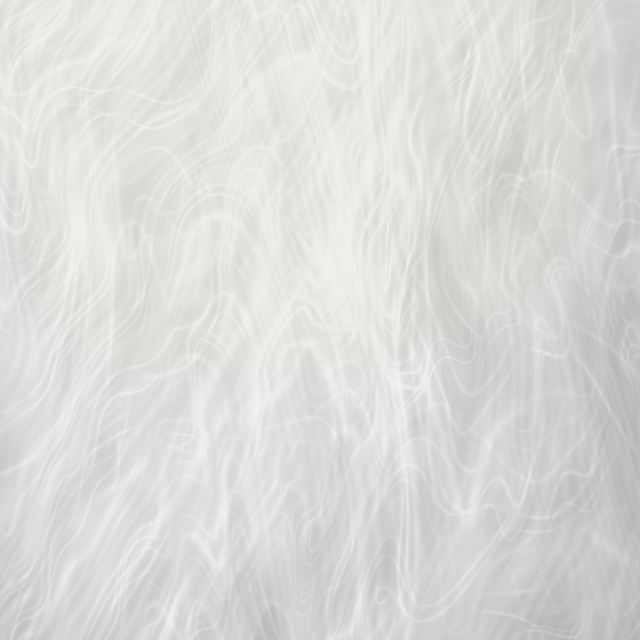
A three.js fragment shader for this texture:

```glsl
// Pearly white marble: folded, mostly upright pale filaments over soft grey clouds.
varying vec2 vUv;

// Swirls the plane with layered sines, each finer than the last.
vec2 fold(vec2 p, float seed) {
  float freq = 3.0;
  for (int i = 0; i < 5; i++) {
    vec2 across = p.yx + vec2(0.6, -0.5) * p;
    p += 0.42 / freq * sin(freq * across + seed * vec2(1.7, 2.9) + float(i) * vec2(2.1, 4.3));
    freq *= 1.75;
  }
  return p;
}

// Flow height: its contours are steep flanks joined by rounded arches.
float flowHeight(vec2 p, float seed) {
  vec2 q = fold(p * vec2(1.7, 0.8), seed);
  return 0.7 * q.y + 0.22 * sin(5.5 * q.x + seed) + 0.08 * sin(12.0 * q.x - 2.0 * q.y + seed * 2.0);
}

// Smooth patches from -1 to 1, stretched upwards.
float cloud(vec2 p, float seed) {
  vec2 q = fold(p * vec2(1.9, 1.0) + seed, seed * 1.3);
  return 0.5 * sin(7.0 * q.x + seed) * sin(5.0 * q.y - seed)
       + 0.3 * sin(13.0 * q.x + 4.0 * q.y)
       + 0.2 * sin(17.0 * q.y - 9.0 * q.x + seed);
}

// Thin bright contour lines of even width; crowded ones melt together.
float filaments(float height, float slope, float freq, float width) {
  float phase = freq * height + 1.5 * sin(0.37 * freq * height);
  float away = 2.0 * sin(0.5 * phase) / (freq * max(slope, 0.35));
  float strength = 0.65 + 0.35 * sin(0.23 * freq * height + 1.0);
  float crowding = smoothstep(400.0, 1200.0, freq * slope);
  return strength * mix(exp(-away * away / (width * width)), 0.4, crowding);
}

void main() {
  vec2 p = vUv;

  // Broad light: bright upper left, dim towards the right and the bottom
  float below = 1.0 - p.y;
  float tone = 0.922 - 0.075 * below * below - 0.115 * p.x * p.x * p.x;
  tone -= 0.045 * pow(1.0 - p.x, 6.0);

  // Clouds, deeper where the light is dim
  float depth = 0.7 + 0.7 * smoothstep(0.2, 1.4, below + p.x);
  tone += depth * (0.028 * cloud(p, 1.0) + 0.016 * cloud(p * 2.3, 4.0));

  // Veils and filaments, from broad to fine
  float freq = 110.0;
  for (int i = 0; i < 5; i++) {
    float seed = 0.6 + 0.45 * float(i);
    float h = flowHeight(p, seed);
    vec2 slope = vec2(flowHeight(p + vec2(0.002, 0.0), seed) - h,
                      flowHeight(p + vec2(0.0, 0.002), seed) - h) / 0.002;
    float mask = smoothstep(-0.45, 0.45, cloud(p * 1.2, seed * 3.0));
    float width = 0.0044 - 0.0005 * float(i);
    tone += 0.052 * mask * (filaments(h, length(slope), freq, width) - 0.22);
    tone += 0.007 * sin(0.3 * freq * h + seed);
    freq *= 1.35;
  }

  // Soft limit keeps the highlights pearly
  float over = max(tone - 0.91, 0.0);
  tone -= over * over / (over + 0.06);

  // Faint tints: cream above, cool at lower right, rose at lower left
  vec3 color = vec3(tone);
  float cream = smoothstep(0.2, 0.8, p.y) * (1.0 - smoothstep(0.3, 0.6, abs(p.x - 0.5)));
  float cool = smoothstep(0.5, 1.0, p.x) * (0.4 + 0.6 * below);
  float rose = smoothstep(0.4, 0.0, p.x) * smoothstep(0.3, 1.0, below);
  color += cream * vec3(0.002, 0.002, -0.014);
  color += cool * vec3(-0.006, 0.0, 0.004);
  color += rose * vec3(0.006, -0.004, -0.001);
  color.b -= 0.004;

  gl_FragColor = vec4(color, 1.0);
}
```
